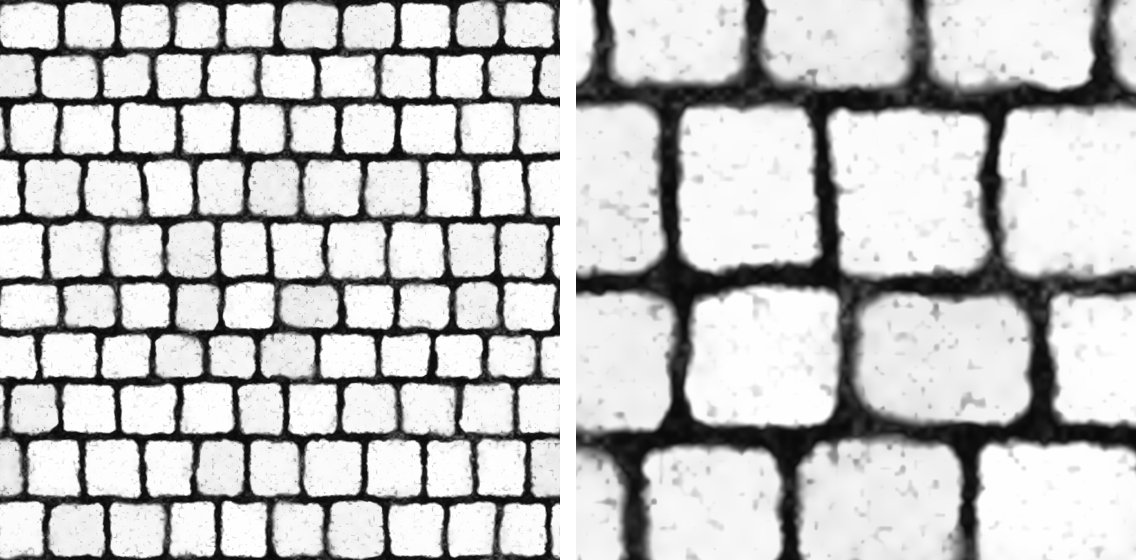
Left, the full canvas; right, a detail of the centre.
Reproduce this texture map procedurally as a WebGL 2 fragment shader.

```glsl
#version 300 es
precision highp float;
// Seamless cobblestone mask: ten courses of rough pale setts with dark gritty joints.

#define CELLS 10.0          // setts across and courses down
#define BLOCK 5.0           // layout period, in setts
#define JOINT vec2(0.060, 0.067)  // half width of the joints, in cells
#define CORNER 0.13         // corner radius
#define WOBBLE 0.065        // bending of the sett outlines
#define ROUGHNESS 0.075     // fine raggedness of the edges
#define SOFTNESS 0.040      // half width of the edge fade
#define STONE_TONE 0.995
#define JOINT_TONE 0.035
#define JOINT_GRIT 0.34
#define STONE_SPECKS 0.13

uniform vec2 u_resolution;
out vec4 fragColor;

const float TAU = 6.28319;
// Shift of each course and the column where its setts drift furthest right.
const float COURSE_SHIFT[5] = float[5](0.03, 0.69, 0.12, 0.48, 0.88);
const float DRIFT_PEAK[5] = float[5](2.0, 1.5, 3.6, 2.0, 1.9);

float hash(vec2 p) {
    vec3 q = fract(p.xyx * 0.1031);
    q += dot(q, q.yzx + 33.33);
    return fract((q.x + q.y) * q.z);
}

// Value noise that wraps after a whole number of lattice cells.
float noise(vec2 uv, float period, float seed) {
    vec2 p = uv * period;
    vec2 i = floor(p), f = fract(p);
    f = f * f * (3.0 - 2.0 * f);
    vec2 a = mod(i, period) + seed, b = mod(i + 1.0, period) + seed;
    return mix(mix(hash(a), hash(vec2(b.x, a.y)), f.x),
               mix(hash(vec2(a.x, b.y)), hash(b), f.x), f.y);
}

// Top edge of a course, counted downwards.
float courseEdge(float row) {
    return row - 0.11 * (1.0 - cos(TAU * row / BLOCK));
}

// Position of the joint on the left of a sett.
float jointX(float row, float col) {
    int k = int(mod(row, BLOCK));
    float drift = 0.085 * cos(TAU * (col - DRIFT_PEAK[k]) / BLOCK);
    float jitter = 0.06 * (hash(vec2(float(k), mod(col, BLOCK)) + 3.0) - 0.5);
    return col + COURSE_SHIFT[k] + drift + jitter;
}

float roundedBox(vec2 p, vec2 halfSize, float radius) {
    vec2 q = abs(p) - halfSize + radius;
    return length(max(q, 0.0)) + min(max(q.x, q.y), 0.0) - radius;
}

void main() {
    vec2 uv = gl_FragCoord.xy / u_resolution;

    // Bend the grid so that no outline is straight.
    vec2 bend = vec2(noise(uv, 20.0, 11.0), noise(uv, 20.0, 47.0)) - 0.5;
    bend += 0.6 * (vec2(noise(uv, 50.0, 71.0), noise(uv, 50.0, 93.0)) - 0.5);
    vec2 p = vec2(uv.x, 1.0 - uv.y) * CELLS + WOBBLE * bend;

    // Find the course and the sett.
    float row = floor(p.y);
    if (p.y >= courseEdge(row + 1.0)) row += 1.0;
    float col = floor(p.x - COURSE_SHIFT[int(mod(row, BLOCK))]);
    if (p.x < jointX(row, col)) col -= 1.0;
    else if (p.x >= jointX(row, col + 1.0)) col += 1.0;
    vec2 id = mod(vec2(col, row), CELLS);
    float wear = hash(id + 19.0);
    float tilt = hash(id + 37.0) - 0.5;

    // Distance to the sett outline, negative inside.
    vec2 lo = vec2(jointX(row, col), courseEdge(row));
    vec2 hi = vec2(jointX(row, col + 1.0), courseEdge(row + 1.0));
    vec2 local = p - 0.5 * (lo + hi);
    local += 0.05 * tilt * vec2(local.y, -local.x);
    vec2 halfSize = 0.5 * (hi - lo) - JOINT - 0.012 * (hash(id + 53.0) - 0.5);
    float d = roundedBox(local, halfSize, CORNER * mix(0.7, 1.3, wear));

    // Grain at three scales, used for ragged edges and grit.
    float coarse = noise(uv, 90.0, 5.0);
    float medium = noise(uv, 150.0, 29.0);
    float fine = noise(uv, 250.0, 61.0);
    float patches = smoothstep(0.4, 0.85, noise(uv, 24.0, 83.0));
    d += ROUGHNESS * (0.45 * coarse + 0.3 * medium + 0.25 * fine - 0.5);
    float fade = SOFTNESS * mix(0.8, 1.45, wear * patches);
    float stoneMask = 1.0 - smoothstep(-fade, fade, d);

    // Pale faces with faint specks, denser towards the worn edges.
    float dirt = wear * wear * wear;
    float nearEdge = smoothstep(-0.22, 0.0, d);
    float specks = smoothstep(0.62, 0.95, 0.55 * fine + 0.45 * medium);
    float face = STONE_TONE - 0.045 * dirt - 0.05 * dirt * coarse;
    face -= STONE_SPECKS * specks * (0.6 + dirt + 1.5 * nearEdge);
    face -= 0.12 * nearEdge * patches * medium;

    // Dark joints with lighter sand grains.
    float grit = 0.5 * fine + 0.5 * medium;
    float sand = JOINT_TONE + JOINT_GRIT * grit * grit * (0.35 + patches);

    float tone = mix(sand, face, stoneMask);
    fragColor = vec4(vec3(clamp(tone, 0.0, 1.0)), 1.0);
}
```
